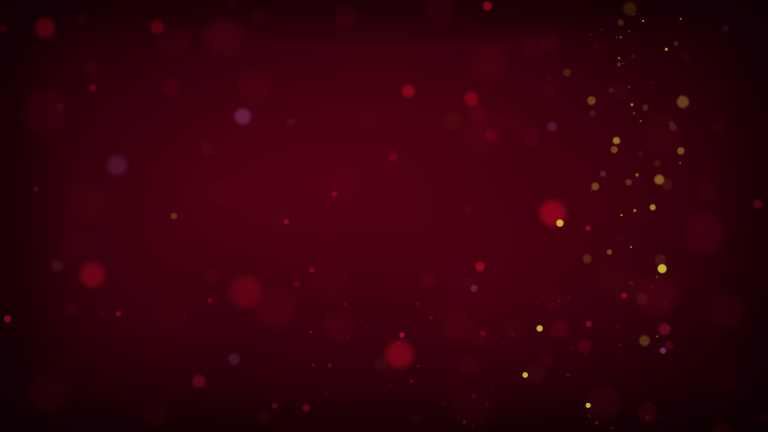
This background is drawn by a WebGL 2 fragment shader. Its source:

```glsl
#version 300 es
precision highp float;
// Dark crimson backdrop with a soft vignette and out-of-focus light discs.
// Hashed loops scatter large faint blurs, small red and violet lights,
// a rising stream of gold sparks on the right and fine dust along the bottom.

uniform vec2 u_resolution;
out vec4 fragColor;

float hash(float n) {
    return fract(sin(n * 12.9898) * 43758.5453);
}

vec2 hash2(float n) {
    return vec2(hash(n), hash(n + 0.37));
}

float hashGrid(vec2 cell) {
    return fract(sin(dot(cell, vec2(127.1, 311.7))) * 43758.5453);
}

float valueNoise(vec2 p) {
    vec2 cell = floor(p);
    vec2 f = fract(p);
    f = f * f * (3.0 - 2.0 * f);
    return mix(mix(hashGrid(cell), hashGrid(cell + vec2(1.0, 0.0)), f.x),
               mix(hashGrid(cell + vec2(0.0, 1.0)), hashGrid(cell + 1.0), f.x), f.y);
}

// Coverage of a blurred disc; blur is a fraction of the radius.
float disc(vec2 p, vec2 center, float radius, float blur) {
    float edge = max(radius * blur, 0.7 / u_resolution.y);
    return 1.0 - smoothstep(radius - edge, radius + edge, distance(p, center));
}

// Mostly red, with some rose, violet and amber lights.
vec3 lightTint(float pick) {
    if (pick < 0.62) return vec3(0.82, 0.03, 0.15);
    if (pick < 0.80) return vec3(0.68, 0.06, 0.30);
    if (pick < 0.91) return vec3(0.58, 0.26, 0.55);
    return vec3(0.60, 0.36, 0.16);
}

void main() {
    vec2 p = gl_FragCoord.xy / u_resolution.y;
    vec2 uv = gl_FragCoord.xy / u_resolution;
    float aspect = u_resolution.x / u_resolution.y;
    vec2 span = vec2(aspect, 1.0);

    // Crimson glow fading to the corners, with cloudy variation
    vec2 q = (uv - vec2(0.47, 0.53)) * 2.0;
    float glow = 0.30 * exp(-0.68 * dot(q, q));
    glow *= 0.90 + 0.20 * valueNoise(p * 3.5 + 4.0);
    vec2 border = smoothstep(vec2(0.0), vec2(0.09, 0.12), uv)
                * smoothstep(vec2(0.0), vec2(0.09, 0.12), 1.0 - uv);
    glow *= 0.72 + 0.28 * border.x * border.y;
    vec3 color = glow * vec3(1.0, 0.006, 0.22);

    // Large faint blurs
    for (int i = 0; i < 34; i++) {
        float id = float(i) + 3.1;
        float radius = mix(0.022, 0.050, hash(id + 50.2));
        float strength = 0.03 + 0.09 * pow(hash(id + 91.7), 2.0);
        color = mix(color, vec3(0.66, 0.03, 0.17),
                    strength * disc(p, hash2(id) * span, radius, 0.45));
    }

    // A few large glowing discs
    for (int i = 0; i < 4; i++) {
        float id = float(i) + 211.3;
        vec2 center = vec2(0.12 + 0.2 * float(i), 0.15 + 0.75 * hash(id)) * span;
        color = mix(color, vec3(0.78, 0.03, 0.16), mix(0.2, 0.5, hash(id + 7.9))
                    * disc(p, center, mix(0.026, 0.037, hash(id + 4.6)), 0.42));
    }

    // Medium and small lights, the smaller ones brighter and sharper
    for (int i = 0; i < 84; i++) {
        float id = float(i) + 307.6;
        float size = hash(id + 120.4);
        float radius = mix(0.006, 0.023, size * size);
        float strength = mix(0.08, 0.80, pow(hash(id + 240.8), 2.6)) * (1.0 - 0.45 * size);
        color = mix(color, lightTint(hash(id + 360.1)),
                    strength * disc(p, hash2(id) * span, radius, mix(0.30, 0.45, size)));
    }

    // Gold stream: many tiny sparks and a few wider discs
    for (int i = 0; i < 58; i++) {
        float id = float(i) + 803.2;
        float size = pow(hash(id + 33.5), 5.0);
        float spread = hash(id) + hash(id + 5.3) - 1.0;
        float height = 1.0 - 0.85 * pow(hash(id + 11.9), 1.2);
        vec2 center = vec2(0.83 + spread * mix(0.08, 0.17, size), height) * span;
        float strength = mix(0.15, 0.85, pow(hash(id + 71.4), 2.0)) * (1.0 - 0.3 * size);
        vec3 gold = mix(vec3(0.62, 0.36, 0.14), vec3(0.86, 0.80, 0.22), strength);
        color = mix(color, gold, strength
                    * disc(p, center, mix(0.0022, 0.017, size), 0.35));
    }

    // Stray bright yellow lights right of the middle
    for (int i = 0; i < 5; i++) {
        float id = float(i) + 951.7;
        vec2 center = vec2(mix(0.66, 0.92, hash(id)), mix(0.05, 0.65, hash(id + 2.4))) * span;
        color = mix(color, vec3(0.86, 0.82, 0.22), 0.85
                    * disc(p, center, mix(0.005, 0.012, hash(id + 8.8)), 0.25));
    }

    // Fine red dust gathering near the lower edge
    for (int i = 0; i < 54; i++) {
        float id = float(i) + 1103.9;
        vec2 center = vec2(mix(0.40, 0.90, hash(id)), 0.32 * pow(hash(id + 1.7), 1.4)) * span;
        color = mix(color, vec3(0.72, 0.08, 0.14), mix(0.08, 0.5, pow(hash(id + 6.2), 2.0))
                    * disc(p, center, mix(0.0015, 0.0045, hash(id + 9.5)), 0.4));
    }

    fragColor = vec4(color, 1.0);
}
```
